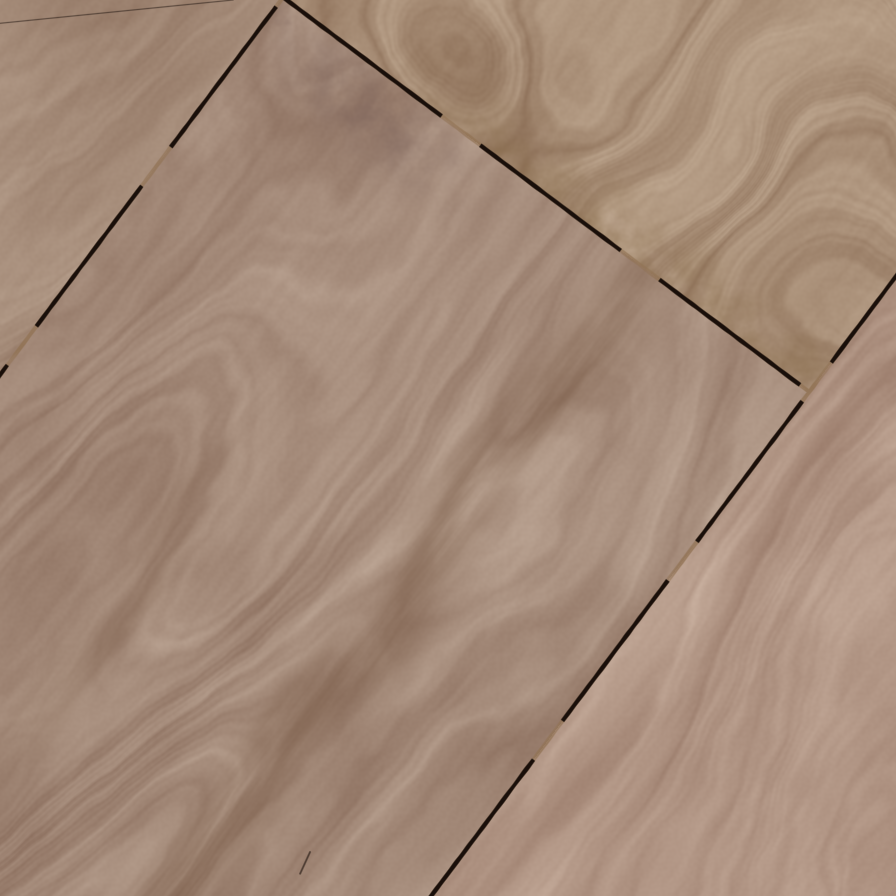
This texture is drawn by a three.js fragment shader. Its source:

```glsl
varying vec2 vUv;

const vec2 GRAIN_DIR = vec2(0.6, 0.8);
const vec2 CROSS_DIR = vec2(0.8, -0.6);
const float PLANK_WIDTH = 0.734;
const float PLANK_LENGTH = 1.6;
const float ROW_START = -0.349;
const float JOINT_START = 0.992;
const float SEAM_HALF = 0.0023;
const float DASH_PERIOD = 0.25;
const float GAP_HALF = 0.027;
const float EDGE = 0.001;
const float BAND_FREQ = 11.0;
const float FINE_FREQ = 42.0;
const float STREAK_POS = 0.155;
const float SIDE_STREAK_POS = -0.085;

const vec3 WOOD_DARK = vec3(0.56, 0.45, 0.38);
const vec3 WOOD_LIGHT = vec3(0.72, 0.63, 0.56);
const vec3 SEAM_COLOR = vec3(0.10, 0.06, 0.04);
const vec3 BRIDGE_COLOR = vec3(0.57, 0.45, 0.33);
const vec3 STREAK_COLOR = vec3(0.45, 0.33, 0.25);
const vec3 STAIN_COLOR = vec3(0.47, 0.37, 0.34);
const vec3 OCHRE_COLOR = vec3(0.53, 0.42, 0.29);
const vec3 LEFT_TINT = vec3(-0.015, -0.017, -0.020);
const vec3 MAIN_TINT = vec3(-0.008, -0.010, -0.006);
const vec3 UPPER_TINT = vec3(0.015, 0.013, -0.008);
const vec3 RIGHT_TINT = vec3(0.042, 0.032, 0.036);

vec2 gradientAt(vec2 cell) {
  float angle = 6.2832 * fract(sin(dot(cell, vec2(127.1, 311.7))) * 43758.5);
  return vec2(cos(angle), sin(angle));
}

float noise(vec2 p) {
  vec2 i = floor(p), f = fract(p);
  vec2 u = f * f * f * (f * (f * 6.0 - 15.0) + 10.0);
  vec2 e = vec2(1.0, 0.0);
  float low = mix(dot(gradientAt(i), f), dot(gradientAt(i + e), f - e), u.x);
  float high = mix(dot(gradientAt(i + e.yx), f - e.yx), dot(gradientAt(i + 1.0), f - 1.0), u.x);
  return mix(low, high, u.y);
}

float fbm(vec2 p) {
  float sum = 0.0, amp = 0.6;
  for (int k = 0; k < 4; k++) {
    sum += amp * noise(p);
    p = p * 2.03 + 11.7;
    amp *= 0.5;
  }
  return sum;
}

float bump(float d, float width) {
  return exp(-d * d / (width * width));
}

float line(float d, float halfWidth) {
  return 1.0 - smoothstep(halfWidth - EDGE, halfWidth + EDGE, d);
}

float dash(float t) {
  float d = abs(fract(t / DASH_PERIOD + 0.5) - 0.5) * DASH_PERIOD;
  return smoothstep(-EDGE, EDGE, d - GAP_HALF);
}

float segment(vec2 p, vec2 a, vec2 b) {
  vec2 ab = b - a;
  return length(p - a - ab * clamp(dot(p - a, ab) / dot(ab, ab), 0.0, 1.0));
}

void main() {
  // Staggered plank layout
  vec2 p = vec2(dot(vUv, CROSS_DIR), dot(vUv, GRAIN_DIR));
  float across = (p.x - ROW_START) / PLANK_WIDTH;
  float row = floor(across);
  float along = (p.y - JOINT_START) / PLANK_LENGTH - 0.5 * mod(row, 2.0);
  float board = floor(along);
  float x = fract(across) * PLANK_WIDTH;
  float y = fract(along) * PLANK_LENGTH;
  float isUpper = row == 0.0 && board == 0.0 ? 1.0 : 0.0;
  float isMain = row == 0.0 && board == -1.0 ? 1.0 : 0.0;
  vec2 seed = vec2(row * 17.3, board * 9.1) + 3.7;

  // Warped contours form arches and swirls
  vec2 g = p * vec2(3.0, mix(1.2, 3.6, isUpper)) + seed;
  vec2 warp = vec2(noise(g), noise(g + 7.3));
  float figure = noise(g * 0.8 + warp * mix(0.6, 1.3, isUpper)) + p.x * mix(1.3, 0.4, isUpper);
  figure += 0.12 * fbm(p * vec2(8.0, 4.0) + seed);
  vec2 arch = (p - vec2(-0.18, 0.36)) / vec2(0.14, 0.34);
  figure += isMain * 0.7 * exp(-dot(arch, arch));
  float bands = noise(vec2(figure * BAND_FREQ, p.y * 0.8) + seed);
  float fine = noise(vec2(figure * FINE_FREQ, p.y * 2.0) + seed);
  float cloud = fbm(p * vec2(5.0, 3.0) + seed + warp);
  float fiber = noise(p * vec2(110.0, 9.0) + seed) + 0.6 * noise(vUv * 210.0);
  float tone = 0.58 + 0.55 * bands + 0.28 * fine + 0.75 * cloud + 0.12 * fiber;
  vec3 tint = row < 0.0 ? LEFT_TINT : row > 0.0 ? RIGHT_TINT : mix(MAIN_TINT, UPPER_TINT, isUpper);
  vec3 color = mix(WOOD_DARK, WOOD_LIGHT, tone) + tint;

  // Dark heartwood streaks
  float wander = 0.03 * noise(vec2(p.y * 5.0, 2.0));
  float ragged = clamp(0.6 + 0.9 * fbm(p * vec2(38.0, 5.0)), 0.0, 1.0);
  float streak = bump(p.x - STREAK_POS - wander, 0.035) * 0.65;
  streak += bump(p.x - SIDE_STREAK_POS + wander, 0.028) * 0.32 * (1.0 - smoothstep(0.4, 0.7, p.y));
  color = mix(color, STREAK_COLOR, isMain * streak * ragged);

  // Mottled stains beside the end joint
  float mottle = clamp(0.5 + 1.4 * fbm(vUv * 26.0), 0.0, 1.0);
  float stain = bump(p.x + 0.19, 0.11) * bump(p.y - 0.95, 0.045);
  stain += bump(length(p - vec2(-0.333, 0.975)), 0.015);
  color = mix(color, STAIN_COLOR, isMain * stain * mottle * 0.6);
  float ochre = isUpper * bump(y, 0.05) * smoothstep(0.1, 0.3, x);
  color = mix(color, OCHRE_COLOR, ochre * mottle * 0.6);

  // Hairline crack and small split
  float crack = line(segment(vUv, vec2(0.0, 0.974), vec2(0.26, 1.0)), 0.0006);
  float split = line(segment(vUv, vec2(0.335, 0.025), vec2(0.346, 0.049)), 0.001);
  color = mix(color, SEAM_COLOR, max(crack * 0.55, split * 0.6));

  // Slotted seams with wooden bridges
  float wear = 0.0005 * noise(vUv * 60.0);
  float side = line(min(x, PLANK_WIDTH - x) + wear, SEAM_HALF);
  float joint = line(min(y, PLANK_LENGTH - y) + wear, SEAM_HALF);
  float slot = max(side * dash(p.y - 0.006), joint * max(dash(p.x + 0.101), step(x, 0.06)));
  color = mix(color, BRIDGE_COLOR, max(side, joint) * (0.7 + 0.4 * noise(vUv * 45.0)));
  color = mix(color, SEAM_COLOR, slot);

  gl_FragColor = vec4(clamp(color, 0.0, 1.0), 1.0);
}
```
